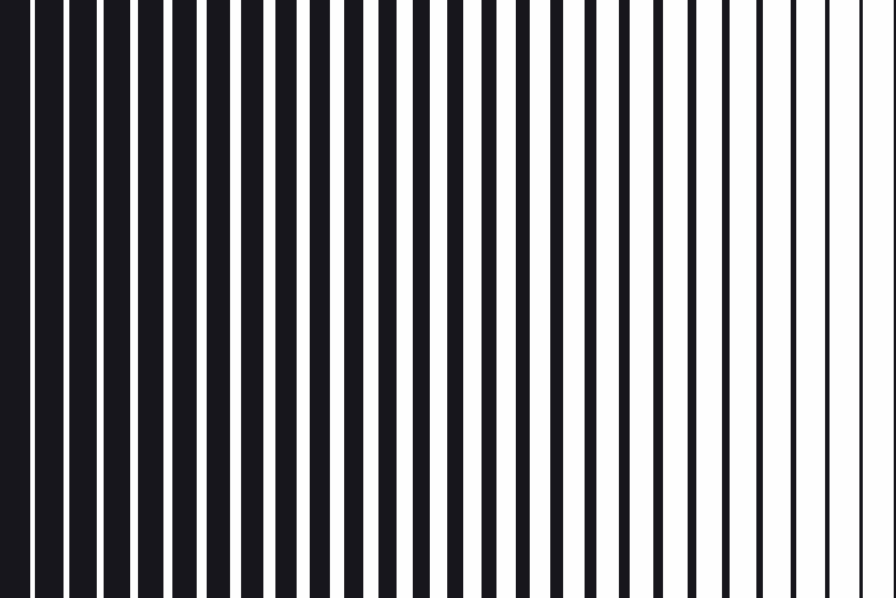
This background is drawn by a Shadertoy shader. Its source:

```glsl
// Vertical dark bars on white, evenly spaced and thinning from left to right.

// Soft step across an edge, filtered over the given width
float edgeCoverage(float x, float edge, float filterWidth) {
    return clamp((x - edge) / filterWidth + 0.5, 0.0, 1.0);
}

void mainImage(out vec4 fragColor, in vec2 fragCoord) {
    float x = fragCoord.x / iResolution.x;
    float filterWidth = 1.25 / iResolution.x;

    // Each bar starts one period after the last and is slightly narrower
    float ink = 0.0;
    for (int i = 0; i < 27; i++) {
        float n = float(i);
        float left = 0.00065 + 0.03834 * n;
        float right = left + 0.03307 - 0.00117 * n;
        if (i == 0) left = -1.0; // the first bar bleeds off the canvas
        ink += edgeCoverage(x, left, filterWidth) - edgeCoverage(x, right, filterWidth);
    }

    vec3 paper = vec3(0.996);
    vec3 barColor = vec3(0.092, 0.088, 0.108);
    fragColor = vec4(mix(paper, barColor, clamp(ink, 0.0, 1.0)), 1.0);
}
```
